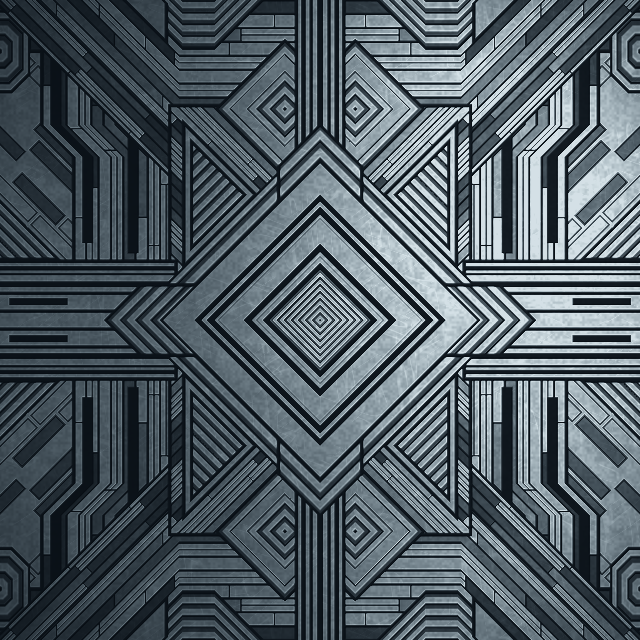
This pattern is drawn by a three.js fragment shader. Its source:

```glsl
varying vec2 vUv;

float hash(vec2 p) { return fract(sin(dot(p, vec2(127.1, 311.7))) * 4375.85); }
float noise(vec2 p) {
  vec2 i = floor(p), f = fract(p);
  f = f * f * (3.0 - 2.0 * f);
  return mix(mix(hash(i), hash(i + vec2(1.0, 0.0)), f.x),
             mix(hash(i + vec2(0.0, 1.0)), hash(i + 1.0), f.x), f.y);
}
// Raised strips across u, broken into uneven lengths along v
float bars(float u, float v, float count) {
  float id = floor(u * count), f = fract(u * count);
  float rate = 2.0 + 4.0 * hash(vec2(id, count));
  float along = v * rate + hash(vec2(id, 3.0)) * 9.0;
  float kind = hash(vec2(id, floor(along)));
  float side = (0.5 - abs(f - 0.5)) / count;
  float end = (0.5 - abs(fract(along) - 0.5)) / rate;
  float height = 0.3 + 0.65 * smoothstep(0.1, 0.5, kind);
  float split = smoothstep(0.0005, 0.0025, abs(f - 0.5) / count);
  height *= mix(1.0, split, step(0.6, kind) * 0.7);
  return height * smoothstep(0.0003, 0.0032, side) * smoothstep(0.0, 0.002, end);
}
// Flat plate with scattered sunken bars
float inlay(float u, float v, float count) {
  float id = floor(u * count);
  float along = v * 7.0 + hash(vec2(id, 5.0)) * 9.0;
  float kind = hash(vec2(id, floor(along) + 2.0));
  float inset = min((0.5 - abs(fract(u * count) - 0.5)) / count,
                    (0.5 - abs(fract(along) - 0.5)) / 7.0);
  float outline = 1.0 - smoothstep(0.001, 0.003, abs(inset - 0.005));
  float dip = 0.5 * outline + 0.4 * step(0.75, kind) * smoothstep(0.005, 0.007, inset);
  return 0.8 - step(0.4, kind) * dip;
}
// Regular nested ridges
float ridges(float d, float count) {
  float f = fract(d * count);
  return smoothstep(0.04, 0.3, f) * (1.0 - 0.68 * smoothstep(0.55, 0.78, f));
}
float groove(float d, float center, float width) {
  return smoothstep(width, width + 0.003, abs(d - center));
}
// Insert a region where inside > 0, with a sunken seam around it
float panel(float base, float inner, float inside) {
  float h = mix(base, inner, smoothstep(-0.001, 0.001, inside));
  return h * smoothstep(0.001, 0.0045, abs(inside));
}
float slot(vec2 a, vec2 center, vec2 size) {
  vec2 q = abs(a - center) - size;
  return smoothstep(-0.001, 0.002, max(q.x, q.y));
}
float medallion(float s) {
  float h = 0.82 * groove(s, 0.191, 0.004) * groove(s, 0.171, 0.005);
  h *= groove(s, 0.113, 0.005) * groove(s, 0.084, 0.004);
  h *= mix(0.6, 1.0, groove(s, 0.099, 0.0005) * groove(s, 0.159, 0.0003));
  return mix(ridges(s, 90.0), h, smoothstep(0.076, 0.079, s));
}
// Long rails of the four arms, v measured away from the arm axis
float rails(float v) {
  float h = 0.84 * groove(v, 0.014, 0.001) * groove(v, 0.042, 0.001);
  return h * groove(v, 0.056, 0.003) * groove(v, 0.072, 0.0005) * groove(v, 0.081, 0.002);
}
float relief(vec2 p) {
  vec2 a = abs(p);
  float s = a.x + a.y, t = a.x - a.y;
  // Side panels with bent channels and slanted plates
  float bent = a.x - clamp(a.y - 0.255, 0.0, 0.05);
  float h = bars(bent, a.y, 52.0);
  h = panel(h, inlay(t, s, 26.0), min(bent - 0.385, 0.42 - a.y));
  h *= mix(1.0, groove(bent, 0.363, 0.007), step(0.12, a.y));
  h *= slot(a, vec2(0.292, 0.215), vec2(0.008, 0.11));
  h = panel(h, ridges(t, 48.0), min(t - 0.315, a.y - 0.095));
  vec2 q = abs(a - vec2(0.5, 0.42));
  float octagon = max(max(q.x * 1.4, q.y), (q.x + q.y) * 0.78);
  h = panel(h, ridges(octagon, 42.0), 0.063 - octagon);
  // Top and bottom wedges
  float folded = a.y - max(a.x - 0.22, 0.0);
  h = panel(h, bars(folded, a.x, 46.0), -t - 0.055);
  float vee = max(abs(a.x - 0.19) - 0.025, 0.0) + 0.5 - a.y;
  h = panel(h, ridges(vee, 55.0), 0.075 - vee);
  h = panel(h, 0.7, min(0.475 - folded, min(folded - 0.415, a.x - 0.24)));
  // Corner diagonals and inner struts
  h = panel(h, bars(t + 0.06, s, 50.0), 0.034 - abs(t + 0.024));
  h = panel(h, bars(t, s, 54.0), min(0.235 - a.x, min(t + 0.18, 0.335 - a.y)));
  float triangle = min(0.213 - a.x, 0.7 * min(s - 0.297, t + 0.095));
  float stripes = mix(0.8, ridges(s, 48.0), step(0.012, triangle));
  h = panel(h, stripes * groove(triangle, 0.012, 0.001), triangle);
  // Small diamonds and the vertical spine
  float gem = abs(a.x - 0.055) + abs(a.y - 0.33);
  float gemRelief = mix(ridges(gem, 48.0), 0.75, step(0.06, gem) * step(gem, 0.084));
  h = panel(h, gemRelief, min(0.107 - gem, a.x - 0.035));
  float spine = 0.8 * groove(a.x, 0.0, 0.003) * groove(a.x, 0.014, 0.001);
  h = panel(h, spine * groove(a.x, 0.026, 0.002), min(0.037 - a.x, a.y - 0.26));
  // Horizontal arms, arrowheads, border strips and central diamond
  h = panel(h, rails(a.y), min(0.092 - a.y, a.x - 0.225));
  h *= slot(a, vec2(0.44, 0.029), vec2(0.045, 0.005));
  h = panel(h, ridges(s, 36.0), min(0.295 - s, min(a.x, a.y) - 0.05));
  h = panel(h, ridges(s, 42.0), min(0.055 - a.y, 0.335 - s));
  h = panel(h, ridges(s, 36.0), min(0.065 - a.x, 0.305 - s));
  return panel(h, medallion(s), 0.248 - s);
}
void main() {
  vec2 p = vUv - 0.5, e = vec2(0.0011, 0.0);
  float h = relief(p);
  vec2 slope = vec2(relief(p + e.xy) - relief(p - e.xy),
                    relief(p + e.yx) - relief(p - e.yx));
  // Broad light from the upper right
  vec2 toLamp = p - vec2(0.33, 0.2);
  float light = 0.31 + 0.33 * smoothstep(-0.22, 0.36, p.x);
  light += 0.42 * exp(-dot(toLamp, toLamp) * 9.0) + 0.13 * exp(-dot(p, p) * 22.0);
  light *= 1.0 - 0.5 * smoothstep(0.42, 0.76, length(p));
  // Worn metal: mottling, brushing and fine scratches
  float wear = 0.82 + 0.14 * noise(p * 60.0) + 0.22 * noise(p * 260.0);
  float scratches = 0.0;
  for (int i = 0; i < 3; i++) {
    float angle = 0.6 + float(i) * 1.1, c = cos(angle), d = sin(angle);
    vec2 r = mat2(c, -d, d, c) * p;
    float n = noise(r * vec2(18.0, 110.0) + float(i) * 17.0);
    float mask = smoothstep(0.45, 0.75, noise(r * 32.0 + 40.0));
    scratches += mask * (1.0 - smoothstep(0.01, 0.07, abs(n - 0.5)));
  }
  // Lit bevels and polished lips
  float facing = -dot(slope, vec2(0.35, -0.5));
  float lip = length(slope) * smoothstep(0.3, 0.75, h);
  float shade = light * wear * (0.05 + 0.95 * smoothstep(0.03, 0.88, h));
  shade += light * (0.55 * facing + 0.55 * lip + 0.15 * scratches * h);
  shade = clamp(shade, 0.0, 1.0);
  vec3 steel = mix(vec3(0.03, 0.055, 0.08), vec3(0.83, 0.88, 0.9), shade);
  steel += vec3(0.0, 0.09, 0.14) * shade * (1.0 - shade);
  gl_FragColor = vec4(steel, 1.0);
}
```
